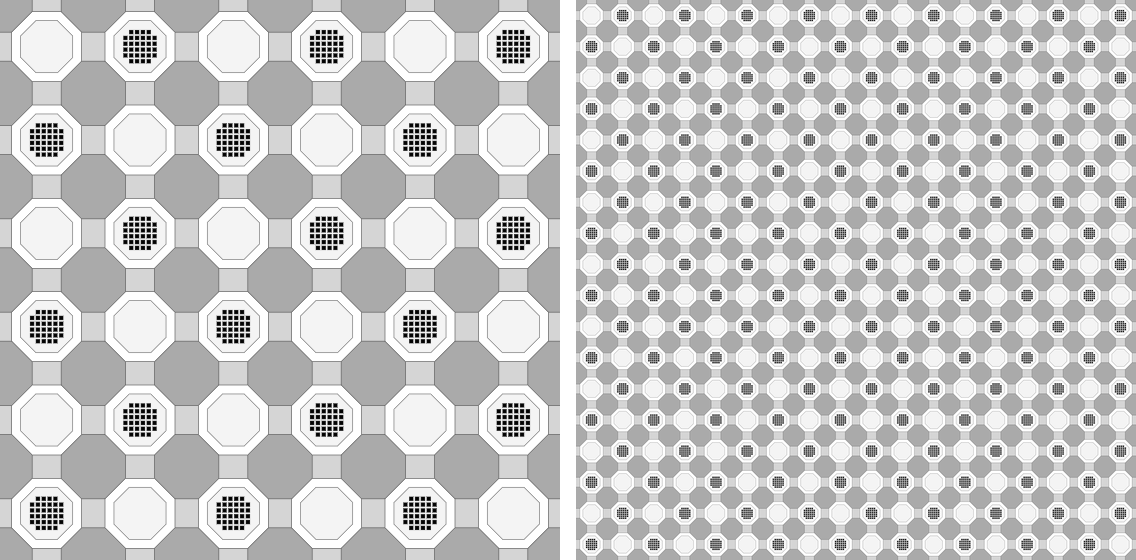
Left, the tile; right, the same tile 3 across and 3 down.
Give the GLSL for this pattern, as a WebGL 1 fragment shader.

```glsl
precision highp float;
// Six by six grid of white octagonal tiles joined by pale bridges over dark
// grey corners; alternate tiles carry a rounded grille of small black squares.
// Built per cell from octagon and box distances with box-filtered edges.

uniform vec2 u_resolution;

const float REPEATS = 6.0;
const float OCTAGON_SLOPE = 0.41421356; // half side / apothem

// All lengths are in cell widths.
const float TILE_APOTHEM = 0.375;
const float PANEL_APOTHEM = 0.279;
const float LINE_HALF = 0.0035;
const float HOLE_PITCH = 0.0625;
const float HOLE_HALF = 0.0232;
const float HOLE_RIM = 0.0045;

const vec3 CORNER_GREY = vec3(0.667);
const vec3 BRIDGE_GREY = vec3(0.835);
const vec3 TILE_WHITE = vec3(1.0);
const vec3 PANEL_WHITE = vec3(0.955);
const vec3 LINE_GREY = vec3(0.35);
const vec3 RIM_GREY = vec3(0.27);
const vec3 HOLE_BLACK = vec3(0.015);

// Signed distance to a regular octagon, q in the positive quadrant.
float octagon(vec2 q, float apothem) {
  return max(max(q.x, q.y), (q.x + q.y) * 0.70710678) - apothem;
}

// Pixel coverage of the region where d < 0.
float fill(float d, float pixel) {
  return clamp(0.5 - d / pixel, 0.0, 1.0);
}

// Pixel coverage of a line centred on d = 0, correct below one pixel.
float stroke(float d, float halfWidth, float pixel) {
  return fill(d - halfWidth, pixel) - fill(d + halfWidth, pixel);
}

// Signed distance to the square holes: six by six without the corners.
float grille(vec2 p, float pitch, float halfSize) {
  vec2 index = abs(floor(p / pitch) + 0.5);
  vec2 local = abs(fract(p / pitch) - 0.5) * pitch;
  float inside = step(max(index.x, index.y), 3.0) * step(index.x + index.y, 4.5);
  return mix(1.0, max(local.x, local.y) - halfSize, inside);
}

void main() {
  vec2 grid = gl_FragCoord.xy / u_resolution * REPEATS;
  float pixel = REPEATS / min(u_resolution.x, u_resolution.y);
  vec2 cell = floor(grid);
  vec2 p = fract(grid) - 0.5;
  vec2 q = abs(p);

  // Dark corners and the bridges between tiles
  float bridge = min(q.x, q.y) - TILE_APOTHEM * OCTAGON_SLOPE;
  vec3 color = mix(CORNER_GREY, BRIDGE_GREY, fill(bridge, pixel));
  color = mix(color, LINE_GREY, stroke(bridge, LINE_HALF, pixel));

  // White tile with an inset panel
  float tile = octagon(q, TILE_APOTHEM);
  float panel = octagon(q, PANEL_APOTHEM);
  color = mix(color, TILE_WHITE, fill(tile, pixel));
  color = mix(color, PANEL_WHITE, fill(panel, pixel));
  color = mix(color, LINE_GREY, stroke(tile, LINE_HALF, pixel));
  color = mix(color, LINE_GREY, 0.85 * stroke(panel, LINE_HALF, pixel));

  // Grille on every other tile
  float hasGrille = 1.0 - mod(cell.x + cell.y, 2.0);
  float hole = grille(p, HOLE_PITCH, HOLE_HALF);
  vec3 holeColor = mix(RIM_GREY, HOLE_BLACK, fill(hole + HOLE_RIM, pixel));
  color = mix(color, holeColor, hasGrille * fill(hole, pixel));

  gl_FragColor = vec4(color, 1.0);
}
```
